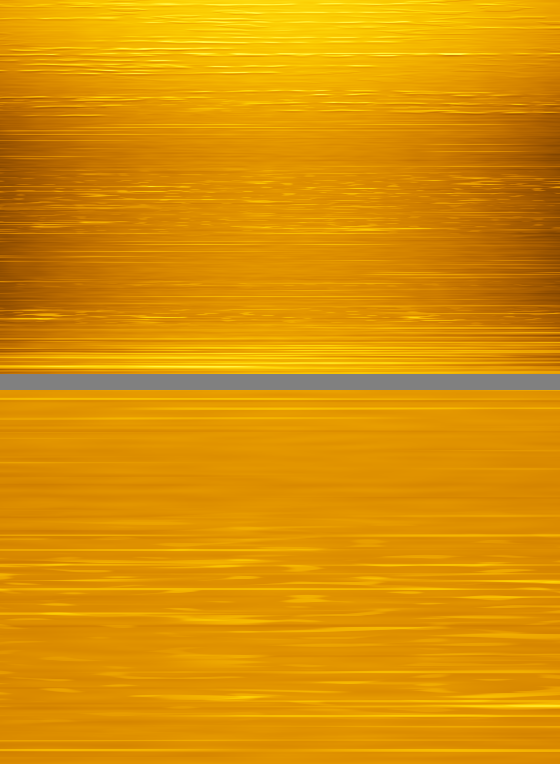
Top, the full canvas; bottom, a detail of the centre.
This texture is drawn by a Shadertoy shader. Its source:

```glsl
float hash(float n, float seed) {
    return fract(sin(n * 12.99 + seed * 78.23) * 4375.85);
}

vec2 gradientAt(vec2 cell) {
    vec3 q = fract(cell.xyx * vec3(0.1031, 0.1030, 0.0973));
    q += dot(q, q.yzx + 33.33);
    float angle = 6.2832 * fract((q.x + q.y) * q.z);
    return vec2(cos(angle), sin(angle));
}

// Gradient noise, roughly -0.7 to 0.7
float noise(vec2 p) {
    vec2 i = floor(p), f = fract(p);
    vec2 u = f * f * f * (f * (f * 6.0 - 15.0) + 10.0);
    vec2 e = vec2(0.0, 1.0);
    float low = mix(dot(gradientAt(i), f),
                    dot(gradientAt(i + e.yx), f - e.yx), u.x);
    float high = mix(dot(gradientAt(i + e.xy), f - e.xy),
                     dot(gradientAt(i + e.yy), f - e.yy), u.x);
    return mix(low, high, u.y);
}

// Soft horizontal zone around a height
float band(float y, float center, float width) {
    float d = (y - center) / width;
    return exp(-d * d);
}

// Thin bright strokes, stretched along x
float streaks(vec2 p, vec2 frequency, float low, float high) {
    return smoothstep(low, high, noise(p * frequency));
}

// Lit upper edge minus shaded lower edge of flat raised paint
float relief(vec2 p, vec2 frequency, float offset) {
    float here = smoothstep(0.1, 0.28, noise(p * frequency));
    float above = smoothstep(0.1, 0.28, noise((p + vec2(0.0, offset)) * frequency));
    return here - above;
}

// Long wavering scratches, each with a shadow below it
float scratches(vec2 p, float bottom, float top, float seed, float pixel) {
    float sum = 0.0;
    for (float n = 0.0; n < 11.0; n++) {
        float y = mix(bottom, top, hash(n, seed));
        y += 0.007 * noise(vec2(p.x * 1.7, n * 7.3 + seed));
        y += 0.002 * noise(vec2(p.x * 14.0, n * 3.7 + seed));
        float center = 1.5 * hash(n, seed + 1.0);
        float reach = mix(0.08, 0.6, hash(n, seed + 2.0));
        float extent = smoothstep(reach, reach * 0.7, abs(p.x - center));
        float fade = smoothstep(-0.5, 0.3, noise(vec2(p.x * 16.0, n * 5.1 + seed)));
        float width = 0.0008 + 0.35 * pixel;
        float crest = band(p.y, y, width);
        float shadow = band(p.y, y - 0.0042, width * 1.3);
        sum += extent * fade * (crest - 0.4 * shadow);
    }
    return sum;
}

// Broad sheen: bright top and bottom, dark sides
float sheen(vec2 uv) {
    float side = pow(abs(2.0 * uv.x - 1.0), 1.8);
    float top = smoothstep(0.56, 1.01, uv.y);
    float bottom = smoothstep(0.20, -0.01, uv.y);
    return 0.575 + 0.26 * top + 0.13 * bottom
         - side * (0.265 - 0.07 * top - 0.06 * bottom);
}

// Gold ramp from brown to pale yellow
vec3 gold(float tone) {
    float g = clamp(tone, 0.25, 0.96);
    float glow = smoothstep(0.72, 1.0, g);
    return vec3(1.0 - 1.12 * pow(1.0 - g, 2.6), g, 0.3 * glow * glow);
}

void mainImage(out vec4 fragColor, in vec2 fragCoord) {
    vec2 uv = fragCoord / iResolution.xy;
    vec2 p = fragCoord / iResolution.y;
    float pixel = 1.0 / iResolution.y;
    vec2 bent = p + vec2(0.0, 0.002 * noise(p * vec2(4.0, 12.0)));
    float tone = sheen(uv);

    // Fine brushed grain
    tone += 0.035 * noise(p * vec2(1.0, 200.0));
    tone += 0.015 * noise(p * vec2(0.6, 70.0) + 17.0);
    tone += 0.035 * noise(p * vec2(14.0, 190.0) + 41.0);

    // Zones where the brush left strokes
    float ragged = band(uv.y, 0.49, 0.045) + 0.7 * band(uv.y, 0.40, 0.025)
                 + band(uv.y, 0.155, 0.020) + 0.6 * band(uv.y, 0.725, 0.025)
                 + 0.4 * band(uv.y, 0.24, 0.012);
    float patches = smoothstep(-0.1, 0.3, noise(p * vec2(3.0, 30.0) + 5.0));
    tone += 0.27 * ragged * patches * streaks(bent + 3.1, vec2(7.0, 240.0), 0.1, 0.35);
    tone += 0.13 * ragged * streaks(bent + 8.7, vec2(18.0, 250.0), 0.18, 0.42);

    // Thin long lines over the middle and lower parts
    float lined = smoothstep(0.80, 0.66, uv.y);
    float broken = smoothstep(-0.3, 0.15, noise(p * vec2(3.0, 60.0) + 13.0));
    tone += 0.16 * lined * broken * streaks(p + 1.9, vec2(0.8, 230.0), 0.2, 0.42);
    tone -= 0.035 * lined * streaks(p + 5.7, vec2(1.2, 220.0), 0.2, 0.45);

    // Even bright grooves along the bottom
    float grooved = smoothstep(0.18, 0.03, uv.y);
    tone += 0.22 * grooved * streaks(p + 29.0, vec2(0.5, 150.0), 0.0, 0.3);
    tone -= 0.11 * grooved * streaks(p + 37.0, vec2(0.5, 140.0), 0.0, 0.3);

    // Wavy raised paint and scratches near the top
    float wavy = smoothstep(0.68, 0.90, uv.y);
    float worked = smoothstep(-0.3, 0.3, noise(p * vec2(2.0, 11.0) + 21.0));
    tone += 0.09 * wavy * worked * relief(bent + 6.3, vec2(7.0, 120.0), 0.003);
    tone += 0.28 * scratches(p, 0.80, 0.88, 2.0, pixel);
    tone += 0.17 * scratches(p, 0.88, 1.00, 5.0, pixel);
    tone += 0.25 * scratches(p, 0.69, 0.76, 9.0, pixel);

    fragColor = vec4(gold(tone), 1.0);
}
```
